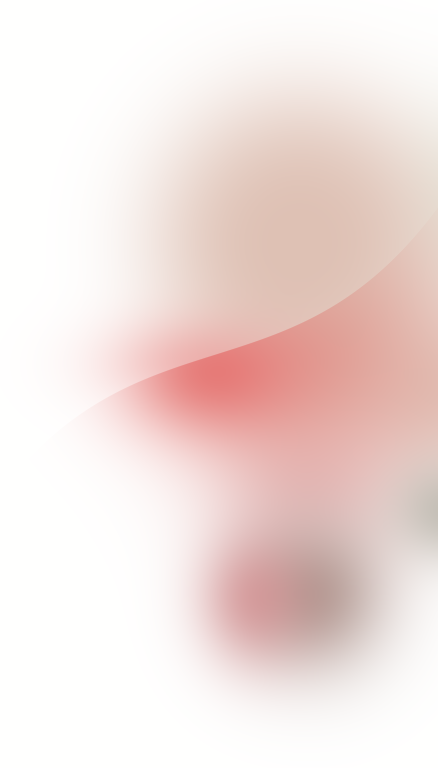
Write a WebGL 2 fragment shader that draws this background.

```glsl
#version 300 es
precision highp float;

uniform vec2 u_resolution;
out vec4 outColor;

#define PAPER vec3(1.0, 1.0, 0.998)
#define BEIGE vec3(0.87, 0.755, 0.705)
#define SAGE vec3(0.85, 0.87, 0.80)
#define RED vec3(0.90, 0.455, 0.445)
#define CORAL vec3(0.87, 0.60, 0.56)
#define PINK vec3(0.90, 0.70, 0.70)
#define ROSE vec3(0.82, 0.51, 0.52)
#define TAUPE vec3(0.66, 0.56, 0.53)
#define STONE vec3(0.72, 0.71, 0.67)
#define CREST_ORIGIN vec2(0.280, 0.538)
#define CREST_SLOPE 0.315
#define CREST_BEND 4.1

// Soft elliptical falloff; a higher power gives a flatter core.
float glow(vec2 p, vec2 center, vec2 radius, float power) {
  return exp(-pow(length((p - center) / radius), power));
}

// Height of the S-shaped crest at x.
float crestHeight(float x) {
  float dx = x - CREST_ORIGIN.x;
  return CREST_ORIGIN.y + dx * (CREST_SLOPE + CREST_BEND * dx * dx);
}

void main() {
  // Height units: x spans the aspect ratio, y spans 0 to 1.
  vec2 p = gl_FragCoord.xy / u_resolution.y;
  float edge = 0.75 / u_resolution.y;
  float below = 1.0 - smoothstep(-edge, edge, p.y - crestHeight(p.x));
  vec3 color = PAPER;

  // Upper dome with a green tint on the right
  color = mix(color, SAGE, 0.55 * glow(p, vec2(0.60, 0.72), vec2(0.10, 0.13), 2.0));
  color = mix(color, BEIGE, glow(p, vec2(0.39, 0.685), vec2(0.195, 0.20), 3.0));
  color = mix(color, BEIGE, 0.85 * glow(p, vec2(0.58, 0.49), vec2(0.14, 0.12), 2.0));

  // Pink column joining the two masses
  color = mix(color, PINK, 0.75 * glow(p, vec2(0.40, 0.38), vec2(0.13, 0.11), 2.0));

  // Warm light, cut off along the crest
  float coral = 0.78 * glow(p, vec2(0.42, 0.535), vec2(0.16, 0.14), 2.0);
  float red = 0.92 * glow(p, vec2(0.28, 0.515), vec2(0.12, 0.085), 2.0);
  float spill = 0.48 * glow(p, vec2(0.26, 0.525), vec2(0.12, 0.06), 2.0);
  color = mix(color, CORAL, coral * below);
  color = mix(color, RED, mix(spill, red, below));

  // Lower orb: taupe body, rose left flank, and a gray patch at the right
  color = mix(color, STONE, 0.80 * glow(p, vec2(0.585, 0.335), vec2(0.075, 0.065), 2.0));
  color = mix(color, TAUPE, 0.85 * glow(p, vec2(0.41, 0.225), vec2(0.095, 0.10), 2.0));
  color = mix(color, ROSE, 0.65 * glow(p, vec2(0.33, 0.22), vec2(0.07, 0.085), 2.0));

  outColor = vec4(color, 1.0);
}
```
